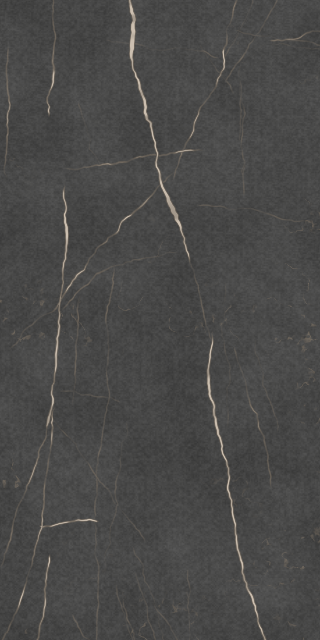
Give the GLSL for this texture, as a Shadertoy shader.

```glsl
// Dark charcoal marble slab crossed by cream and tan veins.
// Each vein is a bowed line that wanders by noise; faint random hairlines,
// broken crackle patches and a fine grain fill the stone between them.

#define STONE vec3(0.281, 0.281, 0.279)
#define TAN vec3(0.54, 0.48, 0.41)
#define CREAM vec3(0.80, 0.75, 0.69)
#define GRAIN 0.085
#define MOTTLE 0.085
#define WANDER 0.055
#define JAG 0.013
#define SOFTNESS 0.0034
#define HAIRLINES 22
#define CRACKLE 0.50

float hash(vec2 p) {
    return fract(sin(dot(p, vec2(127.1, 311.7))) * 43758.5453);
}

float noise(vec2 p) {
    vec2 i = floor(p), f = fract(p);
    f = f * f * (3.0 - 2.0 * f);
    return mix(mix(hash(i), hash(i + vec2(1, 0)), f.x),
               mix(hash(i + vec2(0, 1)), hash(i + vec2(1, 1)), f.x), f.y);
}

float fbm(vec2 p) {
    float sum = 0.0, gain = 0.5;
    for (int i = 0; i < 5; i++) {
        sum += gain * noise(p);
        p = mat2(1.6, 1.2, -1.2, 1.6) * p + 7.3;
        gain *= 0.5;
    }
    return sum / 0.97;
}

// Coverage of a vein from a to b; bow bends it sideways, width is its half width
float vein(vec2 p, vec2 a, vec2 b, float bow, float width) {
    float len = length(b - a);
    vec2 dir = (b - a) / len, q = p - a;
    float s = dot(q, dir), t = s / len, id = dot(a, vec2(37.0, 91.0));
    float arch = clamp(4.0 * t * (1.0 - t), 0.0, 1.0);
    float side = dot(q, vec2(-dir.y, dir.x)) - bow * arch;
    side -= WANDER * min(len, 1.0) * arch * (noise(vec2(s * 7.0, id)) - 0.5);
    side -= JAG * (noise(vec2(s * 26.0, id + 5.0)) - 0.5);
    side -= 0.35 * JAG * (noise(vec2(s * 80.0, id + 9.0)) - 0.5);
    float w = width * (0.3 + 1.2 * noise(vec2(s * 13.0, id + 2.0)));
    w *= smoothstep(0.0, 0.2, arch);
    float soft = max(SOFTNESS, 0.7 / iResolution.x);
    float line = 1.0 - smoothstep(max(w - soft, 0.0), w + soft, abs(side));
    // Mineral filling thins out here and there, most of all in slender veins
    float gaps = smoothstep(0.1, 0.75, noise(vec2(s * 38.0, id + 14.0)));
    line *= mix(mix(0.35, 0.8, smoothstep(0.001, 0.005, width)), 1.0, gaps);
    return line * min(1.0, 1.3 * w / soft) * step(0.0, t) * step(t, 1.0);
}

// Bold veins that give the slab its layout
float mainVeins(vec2 p) {
    float v = vein(p, vec2(0.40, 2.10), vec2(0.605, 1.165), -0.035, 0.0066);
    v = max(v, vein(p, vec2(0.60, 1.18), vec2(0.66, 0.93), 0.0, 0.0012));
    v = max(v, vein(p, vec2(0.66, 0.97), vec2(0.86, -0.08), -0.05, 0.0042));
    v = max(v, vein(p, vec2(0.16, 2.08), vec2(0.15, 1.63), 0.01, 0.0028));
    v = max(v, vein(p, vec2(0.02, 1.86), vec2(0.018, 1.44), 0.0, 0.0026));
    v = max(v, vein(p, vec2(0.20, 1.43), vec2(0.15, 0.65), 0.02, 0.0041));
    v = max(v, vein(p, vec2(0.15, 0.67), vec2(0.00, 0.22), 0.0, 0.0019));
    v = max(v, vein(p, vec2(0.17, 0.74), vec2(-0.01, -0.03), 0.04, 0.0020));
    v = max(v, vein(p, vec2(0.16, 0.27), vec2(0.10, -0.06), 0.0, 0.0027));
    return v;
}

// Slender tan branches joining the bold veins
float branches(vec2 p) {
    float v = vein(p, vec2(0.75, 2.06), vec2(0.53, 1.43), 0.03, 0.0018);
    v = max(v, vein(p, vec2(0.55, 1.47), vec2(0.03, 0.90), 0.0, 0.0024));
    v = max(v, vein(p, vec2(0.88, 2.02), vec2(0.70, 1.74), 0.0, 0.0011));
    v = max(v, vein(p, vec2(0.20, 1.47), vec2(0.64, 1.53), 0.0, 0.0017));
    v = max(v, vein(p, vec2(0.19, 1.03), vec2(0.56, 1.21), 0.05, 0.0014));
    v = max(v, vein(p, vec2(0.36, 1.19), vec2(0.305, -0.04), -0.02, 0.0014));
    v = max(v, vein(p, vec2(0.25, 1.08), vec2(0.23, 0.73), 0.0, 0.0014));
    v = max(v, vein(p, vec2(0.12, 0.36), vec2(0.31, 0.375), 0.0, 0.0022));
    v = max(v, vein(p, vec2(0.73, 0.92), vec2(0.85, 0.47), 0.01, 0.0014));
    v = max(v, vein(p, vec2(1.04, 1.91), vec2(0.84, 1.87), 0.0, 0.0014));
    return v;
}

// Scattered faint lines, mostly steep, a few lying flat
float hairlines(vec2 p) {
    float v = 0.0;
    for (int i = 0; i < HAIRLINES; i++) {
        vec2 k = vec2(float(i), 3.7);
        vec2 a = vec2(hash(k), 2.1 * hash(k + 1.3));
        float angle = i % 4 == 0 ? -0.15 : -1.57 + 1.3 * (hash(k + 2.1) - 0.4);
        vec2 b = a + (0.15 + 0.4 * hash(k + 4.9)) * vec2(cos(angle), sin(angle));
        v = max(v, vein(p, a, b, 0.0, 0.0008));
    }
    return v;
}

// Broken thread-like cracks gathered in patches
float crackle(vec2 p) {
    float thread = 1.0 - smoothstep(0.0, 0.020, abs(fbm(p * 9.0 + 3.0) - 0.5));
    float patches = smoothstep(0.45, 0.85, noise(p * 4.0 + 11.0));
    return CRACKLE * thread * patches * smoothstep(0.35, 0.85, noise(p * 75.0));
}

void mainImage(out vec4 fragColor, in vec2 fragCoord) {
    vec2 p = fragCoord / iResolution.x;

    // Stone body with cloudy mottling and fine grain
    float grain = 0.5 * noise(p * 110.0) + 0.5 * noise(p * 230.0 + 40.0) - 0.5;
    vec3 color = STONE + GRAIN * grain + MOTTLE * (fbm(p * 7.0) - 0.5);

    // Veins: tan where thin or at the rim, cream in the core
    float v = max(max(mainVeins(p), branches(p)), max(hairlines(p), crackle(p)));
    color = mix(color, mix(TAN, CREAM, smoothstep(0.4, 1.0, v)), v);
    fragColor = vec4(color, 1.0);
}
```
